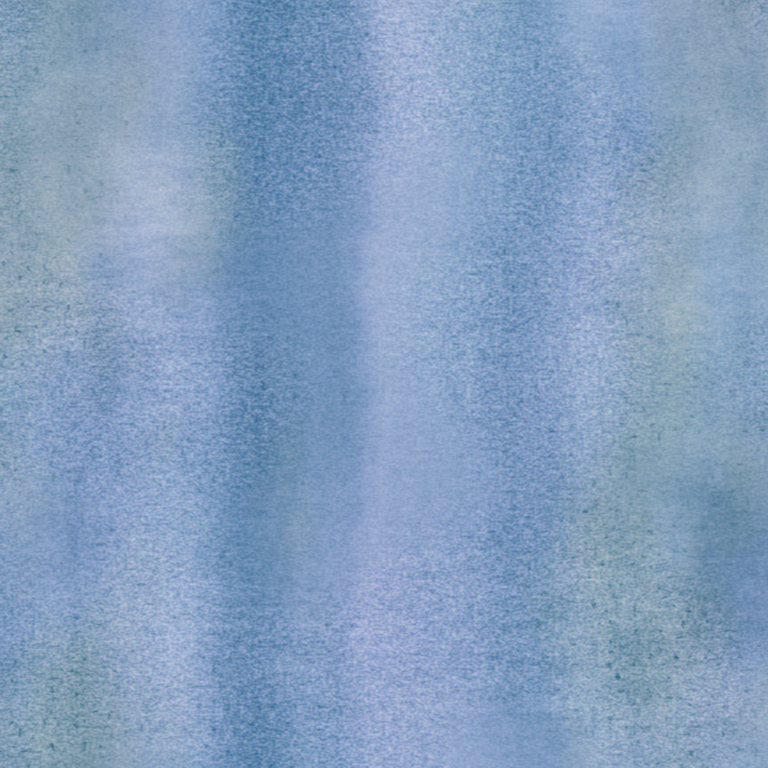
Give the GLSL for this texture, as a WebGL 2 fragment shader.

```glsl
#version 300 es
precision highp float;

#define DEEP_BLUE vec3(0.36, 0.515, 0.67)
#define MID_BLUE vec3(0.51, 0.62, 0.77)
#define PALE_BLUE vec3(0.64, 0.715, 0.84)
#define GREY_SHIFT vec3(0.012, 0.0, -0.075)
#define LILAC_SHIFT vec3(0.016, -0.008, 0.006)
#define WARP 0.03
#define CLOUD_AMOUNT 0.26
#define STREAK_AMOUNT 0.15
#define RIPPLE_AMOUNT 0.13
#define GRAIN_AMOUNT 0.34
#define SPECK_AMOUNT 0.6
#define FIBRE_AMOUNT 0.04

uniform vec2 u_resolution;
out vec4 fragColor;

// Unit gradient for an integer lattice cell
vec2 latticeGradient(ivec2 cell) {
    uvec2 q = uvec2(cell + 4096) * uvec2(1597334673u, 3812015801u);
    uint h = (q.x ^ q.y) * 1597334673u;
    h = (h ^ (h >> 15)) * 2246822519u;
    h ^= h >> 13;
    float angle = float(h & 65535u) / 65536.0 * 6.28319;
    return vec2(cos(angle), sin(angle));
}

// Gradient noise, about -1 to 1
float gradientNoise(vec2 p) {
    ivec2 cell = ivec2(floor(p));
    vec2 f = fract(p);
    vec2 w = f * f * f * (f * (f * 6.0 - 15.0) + 10.0);
    float a = dot(latticeGradient(cell), f);
    float b = dot(latticeGradient(cell + ivec2(1, 0)), f - vec2(1, 0));
    float c = dot(latticeGradient(cell + ivec2(0, 1)), f - vec2(0, 1));
    float d = dot(latticeGradient(cell + ivec2(1, 1)), f - vec2(1, 1));
    return 1.4 * mix(mix(a, b, w.x), mix(c, d, w.x), w.y);
}

float clouds(vec2 p) {
    float sum = 0.0;
    float weight = 1.0;
    for (int i = 0; i < 4; i++) {
        sum += weight * gradientNoise(p);
        p = mat2(1.6, 1.2, -1.2, 1.6) * p + 7.3;
        weight *= 0.5;
    }
    return sum;
}

// Soft vertical wash with separate widths on its left and right sides
float wash(float x, float centre, float left, float right) {
    float d = (x - centre) / (x < centre ? left : right);
    return exp(-d * d);
}

void main() {
    vec2 uv = gl_FragCoord.xy / u_resolution;

    // Wandering vertical washes
    float x = uv.x + WARP * gradientNoise(uv * vec2(1.5, 3.0) + 11.0)
            + 0.014 * gradientNoise(uv * vec2(7.0, 18.0) + 31.0);
    float upper = smoothstep(0.3, 0.55, uv.y);
    float tone = 0.53;
    tone += mix(0.26, 0.4, upper) * wash(x, 0.495, 0.03, 0.14);
    tone -= 0.38 * wash(x, 0.335, 0.055, mix(0.06, 0.12, upper));
    tone -= 0.22 * wash(x, 0.69, 0.05, 0.04);
    tone += 0.20 * wash(x, 0.21, 0.06, 0.05);
    tone += 0.17 * wash(x, 0.78, 0.04, 0.07);

    // Cloudy pigment, stronger towards the sides
    float side = smoothstep(0.05, 0.4, abs(uv.x - 0.5));
    float cloud = clouds(uv * vec2(3.2, 2.6) + 3.7);
    tone += CLOUD_AMOUNT * mix(0.4, 1.0, side) * cloud;
    tone += 0.16 * side * clouds(uv * vec2(8.0, 9.0) + 53.0);

    // Long vertical runs and short horizontal ripples
    float runs = gradientNoise(vec2(x * 14.0, uv.y * 0.9) + 19.0)
               + 0.4 * gradientNoise(vec2(x * 52.0, uv.y * 3.0) + 23.0);
    float rippleArea = smoothstep(-0.2, 0.5, gradientNoise(uv * 3.0 + 71.0));
    float ripples = gradientNoise(uv * vec2(9.0, 46.0) + 43.0)
                  + 0.9 * gradientNoise(uv * vec2(28.0, 95.0) + 47.0);
    tone += STREAK_AMOUNT * runs + RIPPLE_AMOUNT * mix(0.3, 1.0, rippleArea) * ripples;

    // Paper grain, fading in the smoother areas
    float rough = mix(0.5, 1.1, smoothstep(-0.4, 0.2, gradientNoise(uv * 3.6 + 83.0)));
    float grain = 0.4 * gradientNoise(uv * vec2(55.0, 105.0) + 27.0)
                + 0.8 * gradientNoise(uv * vec2(105.0, 190.0) + 5.3)
                + gradientNoise(uv * vec2(217.0, 307.0) + 9.1);
    tone += GRAIN_AMOUNT * rough * grain;

    // Sparse dark specks where pigment settles
    float grey = smoothstep(-0.15, 0.65, 0.6 * clouds(uv * vec2(4.2, 2.0) + 91.0)
               + 1.5 * abs(uv.x - 0.5) - 0.45);
    float speck = smoothstep(0.38, 0.8, gradientNoise(uv * vec2(95.0, 115.0) + 61.0));
    tone -= SPECK_AMOUNT * rough * mix(0.4, 1.0, grey) * speck;

    // Tone to colour, with grey and lilac drifts
    tone = clamp(tone, -0.4, 1.25);
    vec3 colour = tone < 0.5 ? mix(DEEP_BLUE, MID_BLUE, tone * 2.0)
                             : mix(MID_BLUE, PALE_BLUE, tone * 2.0 - 1.0);
    colour += GREY_SHIFT * grey;
    colour += LILAC_SHIFT * (gradientNoise(uv * vec2(4.0, 2.5) + 37.0)
            + 0.6 * wash(x, 0.49, 0.04, 0.1));

    // Fine colour variation in the fibres
    vec2 fibre = uv * vec2(241.0, 263.0);
    colour += FIBRE_AMOUNT * rough * vec3(gradientNoise(fibre + 13.7),
                                          gradientNoise(fibre + 67.2),
                                          gradientNoise(fibre + 129.4));
    fragColor = vec4(clamp(colour, 0.0, 1.0), 1.0);
}
```
